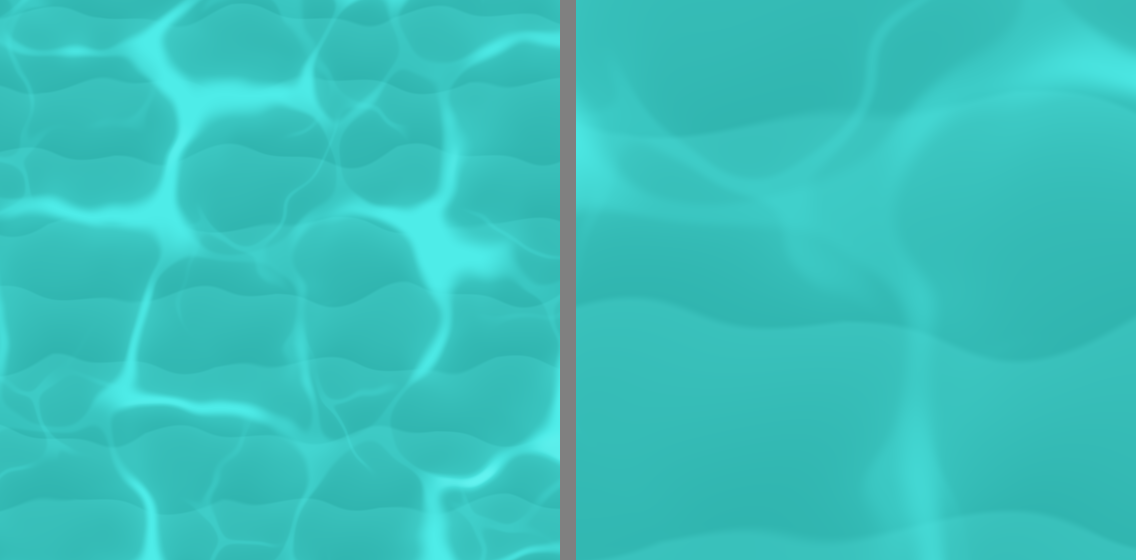
Left: the whole. Right: its middle third, enlarged.
This texture is drawn by a Shadertoy shader. Its source:

```glsl
// Turquoise pool water: soft bright caustic veins over stacked, wavy shade bands.
// Veins are the rounded borders of warped cellular noise; layered sines bend them
// and vary their width and strength, so they swell, taper and fade out.

const vec3 DEEP_TEAL = vec3(0.188, 0.708, 0.686);
const vec3 LIT_TEAL = vec3(0.226, 0.757, 0.735);
const vec3 VEIN_CYAN = vec3(0.305, 0.925, 0.910);
const vec3 PALE_CYAN = vec3(0.420, 0.960, 0.950);

vec2 hash2(vec2 cell, float seed) {
    vec2 p = vec2(dot(cell, vec2(127.1, 311.7)), dot(cell, vec2(269.5, 183.3)));
    return fract(sin(p + seed) * 43758.55);
}

// Smooth field of layered sines, roughly -1 to 1
float waves(vec2 p, float phase) {
    float sum = 0.0;
    float weight = 0.5;
    for (int i = 0; i < 4; i++) {
        sum += weight * sin(p.x + phase + 1.3 * sin(p.y + phase * 1.7));
        p = mat2(1.1, 1.3, -1.3, 1.1) * p;
        phase += 2.1;
        weight *= 0.55;
    }
    return sum;
}

vec2 bend(vec2 p, float frequency, float amount, float phase) {
    return p + amount * vec2(waves(p * frequency, phase), waves(p.yx * frequency, phase + 4.0));
}

// Distance to the nearest cell border, rounded where borders meet
float borderDistance(vec2 p, float cells, float seed, float sharpness) {
    p *= cells;
    vec2 home = floor(p);
    vec2 nearest = vec2(8.0);
    vec2 nearestCell = home;
    for (int y = -1; y <= 1; y++)
    for (int x = -1; x <= 1; x++) {
        vec2 cell = home + vec2(x, y);
        vec2 toSite = cell + 0.1 + 0.8 * hash2(cell, seed) - p;
        if (dot(toSite, toSite) < dot(nearest, nearest)) {
            nearest = toSite;
            nearestCell = cell;
        }
    }
    float sum = 0.0;
    for (int y = -2; y <= 2; y++)
    for (int x = -2; x <= 2; x++) {
        if (x == 0 && y == 0) continue;
        vec2 cell = nearestCell + vec2(x, y);
        vec2 toSite = cell + 0.1 + 0.8 * hash2(cell, seed) - p;
        float d = dot(0.5 * (nearest + toSite), normalize(toSite - nearest));
        sum += exp(-sharpness * d);
    }
    return max(-log(sum) / sharpness, 0.0) / cells;
}

// Bright core with a wide, faint halo
float veinGlow(float d, float width) {
    float core = 1.0 - smoothstep(0.15 * width, 1.1 * width, d);
    float halo = exp(-d / (1.6 * width));
    return 0.52 * core + 0.48 * halo;
}

// Bands that are lit under each wavy crest and darken downwards
float bandLight(vec2 p, float count) {
    float crest = 0.10 * sin(p.x * 17.0 + p.y * 23.0) + 0.06 * sin(p.x * 37.0 - p.y * 31.0);
    crest += 0.07 * abs(sin(p.x * 12.0 + p.y * 14.0));
    float height = fract(p.y * count + crest + 0.15);
    return height * (1.0 - smoothstep(0.95, 1.0, height));
}

void mainImage(out vec4 fragColor, in vec2 fragCoord) {
    vec2 uv = fragCoord / iResolution.y;

    // Background water
    float light = bandLight(uv, 8.0) + 0.10 * waves(uv * 9.0, 2.0);
    vec3 color = mix(DEEP_TEAL, LIT_TEAL, clamp(light, 0.0, 1.0));

    // Main veins
    vec2 flow = bend(uv, 8.0, 0.055, 1.0);
    float strength = smoothstep(-0.55, 0.45, waves(uv * 10.0, 5.3));
    float width = mix(0.008, 0.021, strength) * (1.0 + 0.3 * waves(uv * 16.0, 0.7));
    float d = borderDistance(flow, 3.6, 17.0, 15.0);
    float glow = mix(0.22, 1.0, strength) * veinGlow(d, width);

    // Thin, faint strands
    vec2 strandFlow = bend(uv + 0.37, 11.0, 0.05, 3.0);
    float strandStrength = smoothstep(-0.2, 0.6, waves(uv * 12.0, 8.1));
    float strand = borderDistance(strandFlow, 4.3, 53.0, 24.0);
    glow += 0.28 * strandStrength * veinGlow(strand, 0.007) * (1.0 - glow);

    // Vein colour, with a few pale patches
    color = mix(color, VEIN_CYAN, clamp(glow, 0.0, 1.0));
    float patchLight = smoothstep(0.45, 0.85, waves(uv * 9.0, 11.4));
    color = mix(color, PALE_CYAN, 0.7 * patchLight * smoothstep(0.65, 1.0, glow));

    fragColor = vec4(color, 1.0);
}
```
